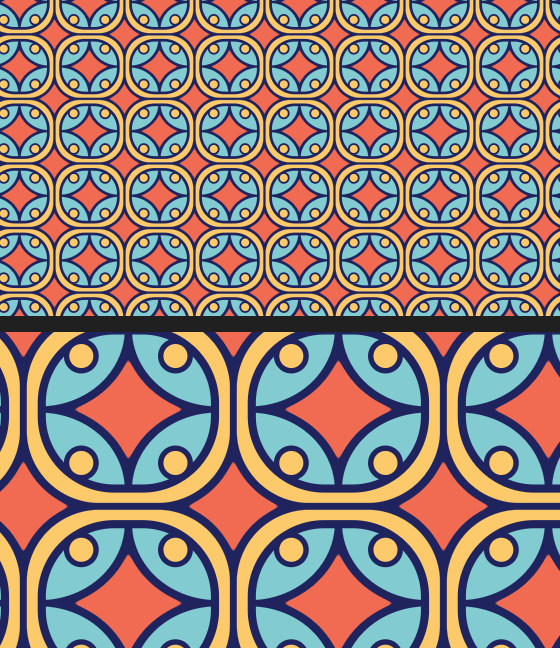
Top, the full canvas; bottom, a detail of the centre.
A WebGL 1 fragment shader for this pattern:

```glsl
precision highp float;
// Retro tile grid: rounded yellow frames around four-petal medallions with coral stars.

uniform vec2 u_resolution;

#define ROWS 4.893                  // cells per canvas height, a cell is 1 unit high
#define CELL vec2(1.084, 1.0)       // cell size
#define ORIGIN vec2(0.301, 0.862)   // centre of the lower left cell
#define LINE 0.021                  // half width of the outlines
#define FRAME_RADIUS 0.385          // corner radius of the frame
#define RING vec2(0.447, 0.408)     // half size of the inner ring
#define RING_RADIUS 0.374           // corner radius of the inner ring
#define BEAD vec2(0.243, 0.276)     // bead centre within a quadrant
#define BEAD_RADIUS 0.062
#define BEAD_RIM 0.028              // width of the dark rim around a bead
#define TIP_ROUNDING 0.011          // softens the points of stars and diamonds

const vec3 NAVY = vec3(0.12, 0.14, 0.37);
const vec3 AQUA = vec3(0.51, 0.80, 0.82);
const vec3 YELLOW = vec3(0.99, 0.79, 0.42);
const vec3 CORAL = vec3(0.94, 0.42, 0.32);

// Coverage of the region where the distance is negative, smoothed over a pixel
float fill(float dist) {
  return clamp(0.5 - dist * u_resolution.y / ROWS, 0.0, 1.0);
}

// Absolute value with a rounded valley
vec2 softAbs(vec2 v) {
  return sqrt(v * v + TIP_ROUNDING * TIP_ROUNDING);
}

// Signed distance to a rounded box; inset is measured inward from its sides
float roundedBox(vec2 inset, float radius) {
  vec2 corner = radius - inset;
  return length(max(corner, 0.0)) + min(max(corner.x, corner.y), 0.0) - radius;
}

// Signed distance to the concave star, negative inside
float starDistance(vec2 quadrant) {
  float meanRadius = 0.5 * (RING.x + RING.y);
  return (1.0 - length(1.0 - quadrant / RING)) * meanRadius;
}

void main() {
  // Repeat the cell and fold it into one quadrant
  vec2 grid = gl_FragCoord.xy / u_resolution.y * ROWS - ORIGIN;
  vec2 local = (fract(grid / CELL + 0.5) - 0.5) * CELL;
  vec2 quadrant = abs(local);

  float frame = roundedBox(softAbs(0.5 * CELL - quadrant), FRAME_RADIUS);
  float ring = roundedBox(RING - quadrant, RING_RADIUS);
  float star = starDistance(softAbs(local));
  float bead = length(quadrant - BEAD) - BEAD_RADIUS;

  // Medallion: petals, star and rimmed beads
  vec3 medallion = mix(AQUA, NAVY, fill(star - LINE));
  medallion = mix(medallion, CORAL, fill(star + LINE));
  medallion = mix(medallion, NAVY, fill(bead - BEAD_RIM));

  // Corner diamonds, outlined frame and inner ring
  vec3 color = mix(CORAL, NAVY, fill(frame - LINE));
  color = mix(color, YELLOW, fill(frame + LINE));
  color = mix(color, NAVY, fill(ring - LINE));
  color = mix(color, medallion, fill(ring + LINE));
  color = mix(color, YELLOW, fill(bead));

  gl_FragColor = vec4(color, 1.0);
}
```
